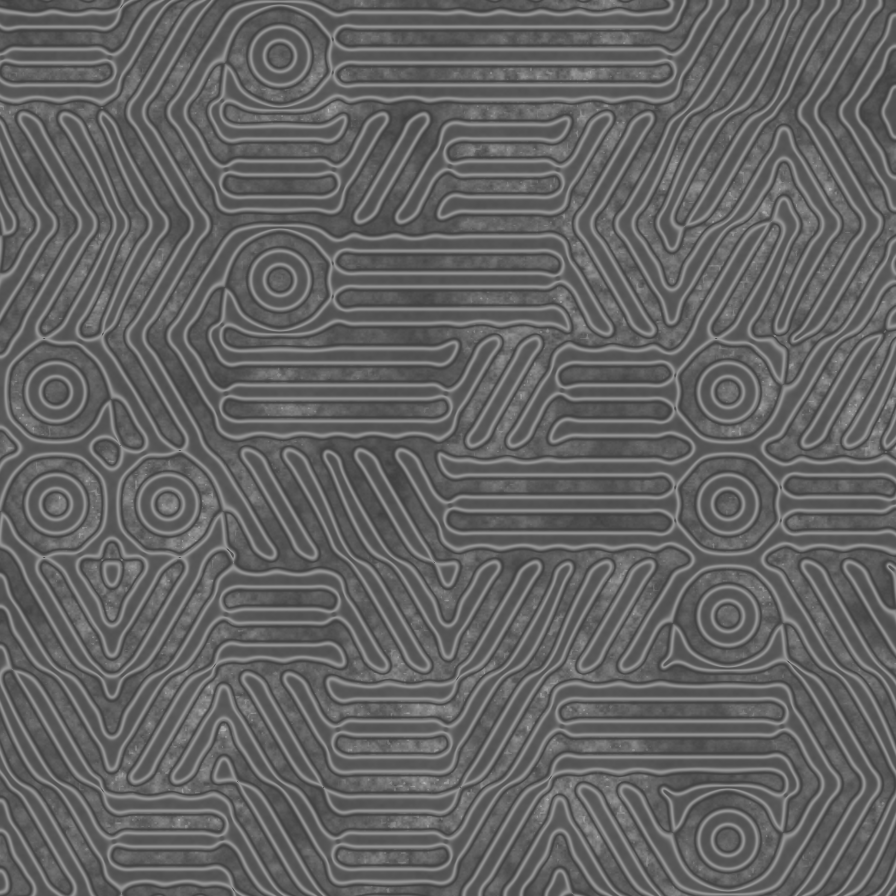
Reproduce this pattern procedurally as a WebGL 2 fragment shader.

```glsl
#version 300 es
precision highp float;
// Embossed labyrinth of grey worms and rings on a speckled stone ground.
// Each square tile holds a stripe wave in one of three directions, or rings;
// neighbouring waves are blended and the zero contour is drawn as a bevel.

uniform vec2 u_resolution;
out vec4 fragColor;

const float TAU = 6.2831853;
const float TILES = 8.0;          // tiles along the canvas height
const float PERIOD = 0.32;        // stripe period in tiles
const float RING_RADIUS = 0.2;    // middle of the first raised ring, in tiles
const float RING_SHARE = 0.17;

const float RAISED_GREY = 0.325;
const float GROUND_GREY = 0.405;
const float RIM_GREY = 0.59;
const float GROOVE_GREY = 0.255;

float hash(vec2 p) {
    return fract(sin(dot(p, vec2(127.1, 311.7))) * 43758.5453);
}

float valueNoise(vec2 p) {
    vec2 cell = floor(p);
    vec2 t = fract(p);
    t = t * t * (3.0 - 2.0 * t);
    float low = mix(hash(cell), hash(cell + vec2(1, 0)), t.x);
    float high = mix(hash(cell + vec2(0, 1)), hash(cell + vec2(1, 1)), t.x);
    return mix(low, high, t.y);
}

float fbm(vec2 p, int octaves) {
    float sum = 0.0, total = 0.0, amplitude = 1.0;
    for (int i = 0; i < octaves; i++) {
        sum += amplitude * valueNoise(p);
        total += amplitude;
        amplitude *= 0.6;
        p = p * 2.03 + 17.3;
    }
    return sum / total;
}

// Wave of one tile: rings, or stripes at 0, 60 or 120 degrees
float tileWave(vec2 p, vec2 tile) {
    vec2 q = p - tile - 0.5;
    float phase = length(q) - RING_RADIUS;
    if (hash(tile + 3.7) > RING_SHARE) {
        float angle = floor(3.0 * hash(tile + 41.3)) * TAU / 6.0;
        phase = dot(q, vec2(-sin(angle), cos(angle)));
    }
    return cos(TAU * phase / PERIOD);
}

// Smooth blend of the four nearest tiles
float waveField(vec2 p) {
    vec2 tile = floor(p - 0.5);
    vec2 t = smoothstep(0.25, 0.75, fract(p - 0.5));
    float low = mix(tileWave(p, tile), tileWave(p, tile + vec2(1, 0)), t.x);
    float high = mix(tileWave(p, tile + vec2(0, 1)), tileWave(p, tile + vec2(1, 1)), t.x);
    return mix(low, high, t.y);
}

// Distance to the contour in tiles, positive inside the raised worms
float contourDistance(vec2 p) {
    const float STEP = 0.004;
    float k = TAU / PERIOD;
    float f = waveField(p);
    vec2 slope = vec2(waveField(p + vec2(STEP, 0)) - waveField(p - vec2(STEP, 0)),
                      waveField(p + vec2(0, STEP)) - waveField(p - vec2(0, STEP))) / (2.0 * STEP);
    return atan(k * f, length(slope) + 0.01) / k;
}

// Soft line of given half width around a distance
float softLine(float d, float centre, float width) {
    float x = (d - centre) / width;
    return exp(-x * x);
}

float stoneGround(vec2 uv, float patches) {
    float grain = fbm(uv * 120.0 + 5.0, 3) - 0.5;
    float speck = smoothstep(0.78, 0.95, valueNoise(uv * 270.0));
    float roughness = smoothstep(0.3, 0.7, patches);
    return GROUND_GREY + 0.36 * (patches - 0.5)
         + grain * mix(0.12, 0.36, roughness) + 0.12 * speck * roughness;
}

void main() {
    vec2 uv = gl_FragCoord.xy / u_resolution.y;
    float d = contourDistance(uv * TILES) / TILES;
    float patches = fbm(uv * 9.0, 5);

    // Ground, shaded towards the worms
    float ground = stoneGround(uv, patches) - 0.035 * exp(-abs(d) / 0.004);

    // Smooth worm tops, glowing faintly near the rim
    float raised = RAISED_GREY + 0.06 * (patches - 0.5)
                 + 0.03 * (fbm(uv * 150.0, 2) - 0.5) + 0.04 * exp(-abs(d) / 0.004);

    // Bevel: dark groove outside, bright rim inside
    float grey = mix(ground, raised, smoothstep(-0.0014, 0.0014, d));
    grey = mix(grey, GROOVE_GREY, 0.9 * softLine(d, -0.0018, 0.0017));
    grey = mix(grey, RIM_GREY, 0.95 * softLine(d, 0.0026, 0.0021));

    fragColor = vec4(vec3(grey), 1.0);
}
```
